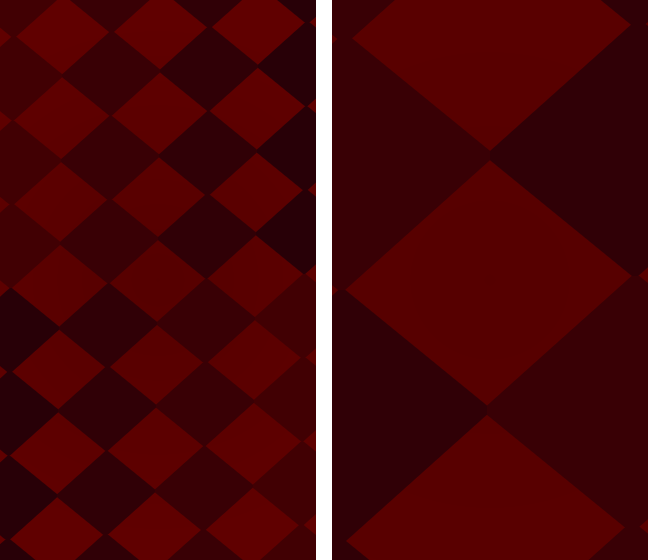
Left, the full canvas; right, a detail of the centre.
A Shadertoy shader for this pattern:

```glsl
// Slightly sheared harlequin lattice of red diamonds over shaded dark maroon cells.

// Lattice steps and centre, in canvas heights
const vec2 COLUMN_STEP = vec2(0.1747, 0.0085);
const vec2 ROW_STEP = vec2(0.0018, 0.1496);
const vec2 LATTICE_CENTRE = vec2(-0.0009, -0.0017);

const float WIDE_SIZE = 0.488;    // half diagonal on even rows, in cells
const float NARROW_SIZE = 0.475;  // half diagonal on odd rows

// Signed diamond distance in lattice units
float diamond(vec2 p, float size) {
    return abs(p.x) + abs(p.y) - size;
}

// Dark cells shade sideways, in opposite directions above and below the centre
vec3 darkCellColour(vec2 cell) {
    float side = cell.y < 0.0 ? 1.0 : -1.0;
    float tone = side * (cell.x + 0.5);
    return vec3(0.206, 0.0, 0.021) + tone * vec3(0.032, 0.0, -0.005);
}

// Red is a little deeper near the middle of the canvas
vec3 redColour(float radius) {
    float lift = min(radius / 0.45, 1.0);
    return vec3(mix(0.335, 0.375, lift), 0.0, 0.0);
}

void mainImage(out vec4 fragColor, in vec2 fragCoord) {
    vec2 p = (fragCoord - 0.5 * iResolution.xy) / iResolution.y;
    vec2 lattice = inverse(mat2(COLUMN_STEP, ROW_STEP)) * (p - LATTICE_CENTRE);

    // Diamonds sit on whole lattice points, with row sizes alternating
    vec2 nearest = floor(lattice + 0.5);
    float size = mix(WIDE_SIZE, NARROW_SIZE, mod(nearest.y, 2.0));
    float d = diamond(lattice - nearest, size);

    // One pixel of edge smoothing, converted to lattice units
    float pixel = length(1.0 / vec2(COLUMN_STEP.x, ROW_STEP.y)) / iResolution.y;
    float cover = clamp(0.5 - d / pixel, 0.0, 1.0);

    vec3 colour = mix(darkCellColour(floor(lattice)), redColour(length(p)), cover);
    fragColor = vec4(colour, 1.0);
}
```
